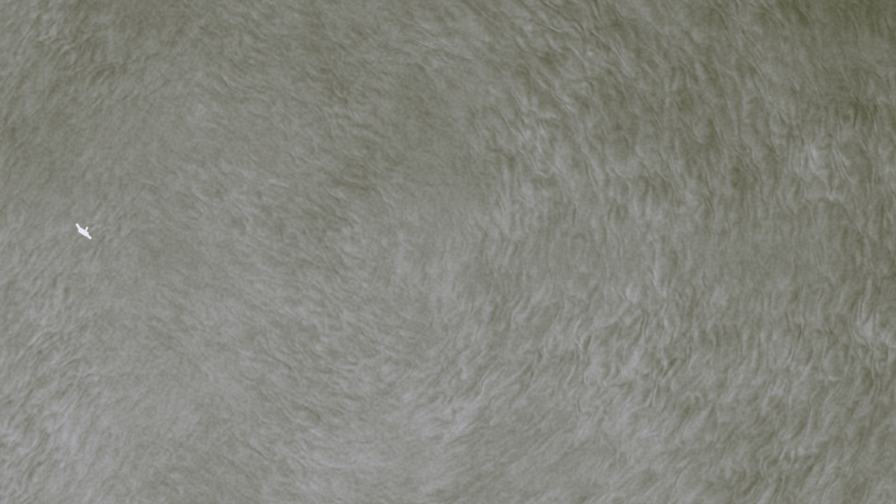
This texture is drawn by a Shadertoy shader. Its source:

```glsl
// Murky river water seen from above, with one small white bird over it.
// Stretched gradient noise makes arcing waves on the right and fine wind
// streaks on the left; the sum picks a tone between olive and grey.
#define SILT_OLIVE   vec3(0.41, 0.415, 0.345)
#define SKY_GREY     vec3(0.57, 0.57, 0.56)
#define BIRD_WHITE   vec3(0.90, 0.91, 0.95)
#define ARC_CENTRE   vec2(0.56, 0.50)
#define BIRD_POS     vec2(0.165, 0.54)
#define WAVE_GAIN    1.05
#define STREAK_GAIN  0.78
#define CLOUD_GAIN   0.28
#define GRAIN_GAIN   0.26

vec2 hashGradient(vec2 cell) {
    vec3 h = fract(cell.xyx * vec3(0.1031, 0.1030, 0.0973));
    h += dot(h, h.yzx + 33.33);
    float angle = 6.2832 * fract((h.x + h.y) * h.z);
    return vec2(cos(angle), sin(angle));
}

// Gradient noise, roughly -0.7 to 0.7
float noise(vec2 p) {
    vec2 i = floor(p), f = p - i;
    vec2 u = f * f * f * (f * (f * 6.0 - 15.0) + 10.0);
    vec2 e = vec2(0.0, 1.0);
    float bottom = mix(dot(hashGradient(i), f),
                       dot(hashGradient(i + e.yx), f - e.yx), u.x);
    float top = mix(dot(hashGradient(i + e.xy), f - e.xy),
                    dot(hashGradient(i + e.yy), f - e.yy), u.x);
    return mix(bottom, top, u.y);
}

float fbm(vec2 p) {
    float sum = 0.0, gain = 1.0;
    for (int i = 0; i < 3; i++) {
        sum += gain * noise(p);
        p = mat2(1.6, 1.2, -1.2, 1.6) * p + 17.3;
        gain *= 0.55;
    }
    return sum;
}

vec2 rotate(vec2 p, float degrees) {
    float a = radians(degrees);
    return vec2(cos(a) * p.x + sin(a) * p.y, cos(a) * p.y - sin(a) * p.x);
}

// Sharp crests, lit on one side and dark on the other
float facets(vec2 p, vec2 lightStep) {
    return abs(noise(p + lightStep)) - abs(noise(p - lightStep));
}

// Choppy water: x runs across the crests, y along them
float waves(vec2 p) {
    float swell = noise(p * vec2(19.0, 9.0));
    float chop = noise(p * vec2(40.0, 20.0) + 31.0 + 0.8 * swell);
    float ripple = noise(p * vec2(92.0, 46.0) + 57.0 + 1.2 * chop);
    float crest = facets(p * vec2(27.0, 13.0) + 83.0 + 0.9 * swell, vec2(0.14, 0.04));
    float crease = facets(p * vec2(58.0, 27.0) + 19.0 + chop, vec2(0.2, 0.05));
    return 0.36 * swell + 0.34 * chop + 0.44 * ripple + 0.50 * crest + 0.48 * crease;
}

// Fine wind streaks lying along the given direction
float streaks(vec2 p, float degrees) {
    vec2 q = rotate(p, degrees);
    float broad = noise(q * vec2(13.0, 30.0));
    float fine = noise(q * vec2(28.0, 70.0) + 41.0 + broad);
    float hair = noise(q * vec2(52.0, 120.0) + 71.0 + fine);
    float crease = facets(q * vec2(24.0, 54.0) + 13.0 + broad, vec2(0.05, 0.2));
    return 0.36 * broad + 0.44 * fine + 0.50 * hair + 0.46 * crease;
}

float segment(vec2 p, vec2 a, vec2 b) {
    vec2 ab = b - a;
    return length(p - a - ab * clamp(dot(p - a, ab) / dot(ab, ab), 0.0, 1.0));
}

// Body with one raised and one trailing wing
float birdDistance(vec2 p) {
    float body = segment(p, vec2(-0.005, 0.003), vec2(0.006, -0.004)) - 0.0050;
    float leftWing = segment(p, vec2(-0.004, 0.002), vec2(-0.012, 0.014)) - 0.0026;
    float rightWing = segment(p, vec2(0.004, -0.003), vec2(0.014, -0.012)) - 0.0026;
    float tail = segment(p, vec2(0.004, 0.0), vec2(0.008, 0.008)) - 0.0020;
    return min(min(body, leftWing), min(rightWing, tail));
}

void mainImage(out vec4 fragColor, in vec2 fragCoord) {
    vec2 uv = fragCoord / iResolution.xy;
    vec2 p = fragCoord / iResolution.y;
    float cloud = fbm(p * 3.6);
    vec2 warped = p + 0.014 * vec2(noise(p * 9.0), noise(p * 9.0 + 23.0));
    warped += 0.006 * vec2(noise(p * 24.0 + 3.0), noise(p * 24.0 + 47.0));

    // Waves bend in arcs around a centre left of the middle
    vec2 offset = warped - ARC_CENTRE;
    float radius = length(offset);
    vec2 arc = vec2(radius, radius * atan(offset.y, offset.x));
    float choppy = smoothstep(0.62, 1.02, p.x + 0.22 * cloud);
    float gusts = 0.9 + 0.7 * noise(p * 5.0 + 11.0);

    // Wind streaks turn from rising to falling towards the middle
    float turn = smoothstep(0.10, 0.55, p.x + 0.35 * noise(p * 4.0 + 5.0));
    float streak = mix(streaks(warped, 52.0), streaks(warped, -36.0), turn);
    float relief = mix(STREAK_GAIN * streak, WAVE_GAIN * waves(arc), choppy);

    // Reflected sky fades towards the top and the right edge
    float tone = 0.92 - 0.46 * smoothstep(0.22, 1.05, uv.y)
               - 0.40 * smoothstep(0.50, 1.05, uv.x);
    tone += relief * gusts + CLOUD_GAIN * cloud;
    tone += GRAIN_GAIN * noise(p * 135.0);
    vec3 color = mix(SILT_OLIVE, SKY_GREY, clamp(tone, -0.4, 1.5));

    // Bird
    float edge = 1.0 / iResolution.y;
    float bird = 1.0 - smoothstep(-edge, edge, birdDistance(p - BIRD_POS));
    fragColor = vec4(mix(color, BIRD_WHITE, bird), 1.0);
}
```
